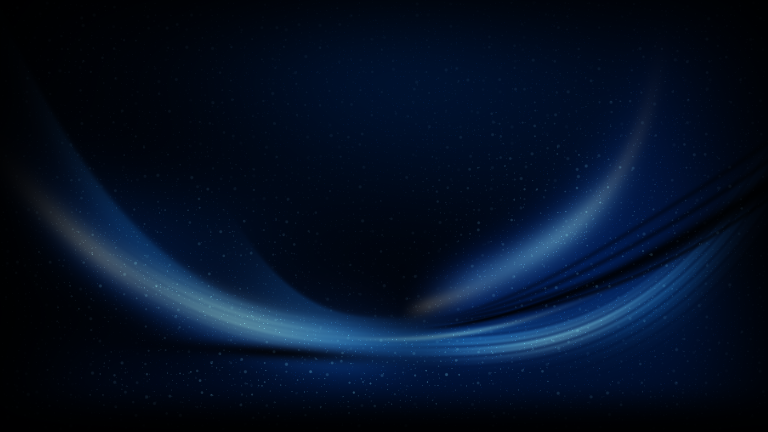
Give the GLSL for this background, as a Shadertoy shader.

```glsl
// Dark navy backdrop with sweeping silky light ribbons and fine drifting dust.
#define DEEP_BLUE vec3(0.006, 0.090, 0.31)
#define SKY_BLUE vec3(0.07, 0.25, 0.46)
#define PALE_LIGHT vec3(0.31, 0.37, 0.39)
#define WARM_LIGHT vec3(0.25, 0.20, 0.12)
#define DUST_COLOR vec3(0.18, 0.29, 0.36)
#define DUST_CELLS 40.0
#define STREAK_DEPTH 0.14
#define BLUE_ROLLOFF 0.40

// Signed distance to a bowl-shaped curve, positive above it.
float bowl(vec2 p, vec2 lowest, float steep, float power) {
    float t = max(abs(p.x - lowest.x), 1e-4);
    float slope = steep * power * pow(t, power - 1.0);
    return (p.y - lowest.y - steep * pow(t, power)) / sqrt(1.0 + slope * slope);
}

// Soft band with separate widths below and above its centre.
float band(float d, float below, float above) {
    float q = d / (d < 0.0 ? below : above);
    return exp(-q * q);
}

float bump(float x, float centre, float width) {
    return band(x - centre, width, width);
}

float blob(vec2 p, vec2 centre, vec2 size) {
    vec2 q = (p - centre) / size;
    return exp(-dot(q, q));
}

vec3 hash3(vec2 cell) {
    vec3 q = fract(cell.xyx * vec3(0.1031, 0.1030, 0.0973));
    q += dot(q, q.yxz + 33.33);
    return fract((q.xxy + q.yzz) * q.zyx);
}

// Sparse round specks, one candidate in each cell.
float dust(vec2 p, float cells) {
    vec2 g = p * cells;
    vec3 h = hash3(floor(g));
    float radius = mix(0.09, 0.22, h.z);
    float d = length(fract(g) - mix(vec2(0.23), vec2(0.77), h.xy));
    float kept = smoothstep(0.35, 1.0, fract(h.z * 7.3 + h.x));
    return kept * (1.0 - smoothstep(radius * 0.3, radius, d));
}

void mainImage(out vec4 fragColor, in vec2 fragCoord) {
    vec2 uv = fragCoord / iResolution.xy;
    vec2 p = uv * vec2(1.7778, 1.0);

    // Guide curves: main sweep, left veil edges, and rising right plume
    bool leftSide = p.x < 0.972;
    float sweep = bowl(p, vec2(0.972, 0.178), leftSide ? 0.46 : 0.80, leftSide ? 2.55 : 2.9);
    float outer = bowl(p, vec2(0.926, 0.248), 0.885, 2.86);
    float inner = bowl(p, vec2(0.903, 0.259), 3.15, 2.6);
    float fold = bowl(p, vec2(0.926, 0.25), 0.454, 1.77);
    float rise = max(p.y - 0.271, -0.3);
    float bend = exp(-rise / 0.208);
    float plume = (p.x - 0.926 - 0.637 * (1.0 - bend)) / sqrt(1.0 + 9.36 * bend * bend);

    float leftMask = 1.0 - smoothstep(0.75, 1.05, p.x);
    float rightMask = smoothstep(0.92, 1.12, p.x);
    float streaks = 1.0 + STREAK_DEPTH * mix(0.45, 1.8, rightMask)
                  * (sin(sweep * 260.0 + 2.0 * sin(p.x * 3.0)) + 0.6 * sin(sweep * 530.0 - p.x * 5.0));

    // Ambient glows
    vec3 color = vec3(0.0, 0.007, 0.024);
    color += vec3(0.0, 0.058, 0.16) * blob(p, vec2(0.90, 0.82), vec2(0.40, 0.28));
    color += vec3(0.0, 0.030, 0.09) * blob(p, vec2(1.38, 0.68), vec2(0.34, 0.34));
    color += vec3(0.0, 0.058, 0.19) * blob(p, vec2(1.00, 0.12), vec2(0.66, 0.11));
    color += vec3(0.0, 0.050, 0.16) * blob(p, vec2(1.52, 0.28), vec2(0.24, 0.14));
    color += vec3(0.0, 0.035, 0.10) * blob(p, vec2(0.38, 0.46), vec2(0.30, 0.13));

    // Left ribbon: blue body, soft outer edge, pale core
    float leftFade = smoothstep(-0.15, 0.45, p.x) * leftMask;
    float body = band(sweep, 0.05, 0.14) * (1.0 - 0.5 * smoothstep(-0.02, 0.03, outer));
    color += (DEEP_BLUE * 0.75 + SKY_BLUE * 0.2) * body * leftFade;
    color += SKY_BLUE * 0.32 * band(outer, 0.04, 0.010) * bump(p.x, 0.34, 0.25);
    float core = band(sweep - 0.03, 0.036, 0.042) * streaks;
    color += PALE_LIGHT * 0.95 * core * bump(p.x, 0.55, 0.25);
    color += WARM_LIGHT * 0.8 * band(sweep - 0.012, 0.028, 0.032) * bump(p.x, 0.20, 0.15);

    // Inner veil
    float veil = band(inner, 0.11, 0.008) * bump(p.x, 0.72, 0.17)
               * (1.0 - smoothstep(0.30, 0.56, p.y));
    color += (SKY_BLUE * 0.35 + DEEP_BLUE * 0.2) * veil;

    // Right plume with a blue wash on its outer side
    float wash = plume < 0.0 ? band(plume, 0.085, 1.0) : exp(-plume / 0.21);
    float aboveSweep = smoothstep(-0.08, 0.04, sweep);
    color += DEEP_BLUE * 1.25 * wash * rightMask * aboveSweep * bump(rise, 0.05, 0.34);
    float plumeCore = band(plume, 0.042, 0.035) * rightMask;
    color += (SKY_BLUE * 0.25 + PALE_LIGHT * 0.55) * plumeCore * bump(rise, 0.17, 0.13);
    color += WARM_LIGHT * 0.65 * band(plume, 0.02, 0.02) * smoothstep(0.92, 1.0, p.x)
           * (bump(rise, 0.02, 0.05) + 0.6 * bump(rise, 0.32, 0.17));

    // Right ribbon and the bright trough
    color += (SKY_BLUE * 0.6 + DEEP_BLUE * 0.3) * band(sweep - 0.025, 0.036, 0.038)
           * streaks * bump(p.x, 1.08, 0.30);
    color += (PALE_LIGHT * 0.55 + WARM_LIGHT * 0.12) * band(sweep - 0.012, 0.024, 0.024)
           * streaks * bump(p.x, 1.29, 0.20);
    color += SKY_BLUE * 0.45 * band(sweep, 0.06, 0.035) * streaks * bump(p.x, 1.54, 0.19);

    // Dark folds spreading to the right
    float foldWidth = 0.007 + 0.020 * smoothstep(1.1, 1.65, p.x);
    float shade = 0.88 * band(fold + 0.014, foldWidth, foldWidth * 0.7);
    for (int i = 0; i < 4; i++) {
        float n = float(i);
        float spread = (n - 1.2) * 0.036 * smoothstep(0.9, 1.6, p.x);
        shade = max(shade, (0.65 - 0.08 * n) * bump(fold, spread, 0.007));
    }
    color *= 1.0 - shade * smoothstep(0.93, 1.13, p.x);

    // Thin highlight over the trough and shadow beneath the left ribbon
    float glint = bowl(p, vec2(0.90, 0.215), 0.45, 2.0);
    color += PALE_LIGHT * 0.7 * bump(glint, 0.0, 0.006) * bump(p.x, 1.07, 0.20);
    float slant = p.y - 0.185 + 0.06 * (p.x - 0.62);
    color *= 1.0 - 0.88 * bump(slant, 0.0, 0.018) * bump(p.x, 0.64, 0.25);

    // Dust, densest under the trough and around the right plume
    float density = 0.16 + 0.80 * blob(p, vec2(0.85, 0.11), vec2(0.48, 0.08))
                  + 0.45 * blob(p, vec2(1.35, 0.48), vec2(0.30, 0.24))
                  + 0.40 * blob(p, vec2(0.35, 0.40), vec2(0.32, 0.16));
    color += DUST_COLOR * density * (dust(p, DUST_CELLS) + 0.7 * dust(p + 3.7, DUST_CELLS * 1.9));
    color *= 0.97 + 0.45 * dust(p + 1.3, DUST_CELLS * 2.7);

    // Blue highlight rolloff and edge falloff
    color.b /= 1.0 + BLUE_ROLLOFF * color.b;
    float vignette = smoothstep(0.0, 0.12, uv.y) * smoothstep(-0.04, 0.15, uv.x)
                   * (1.0 - smoothstep(0.86, 1.10, uv.x)) * (1.0 - smoothstep(0.8, 1.15, uv.y));
    fragColor = vec4(color * mix(0.12, 1.0, vignette), 1.0);
}
```
